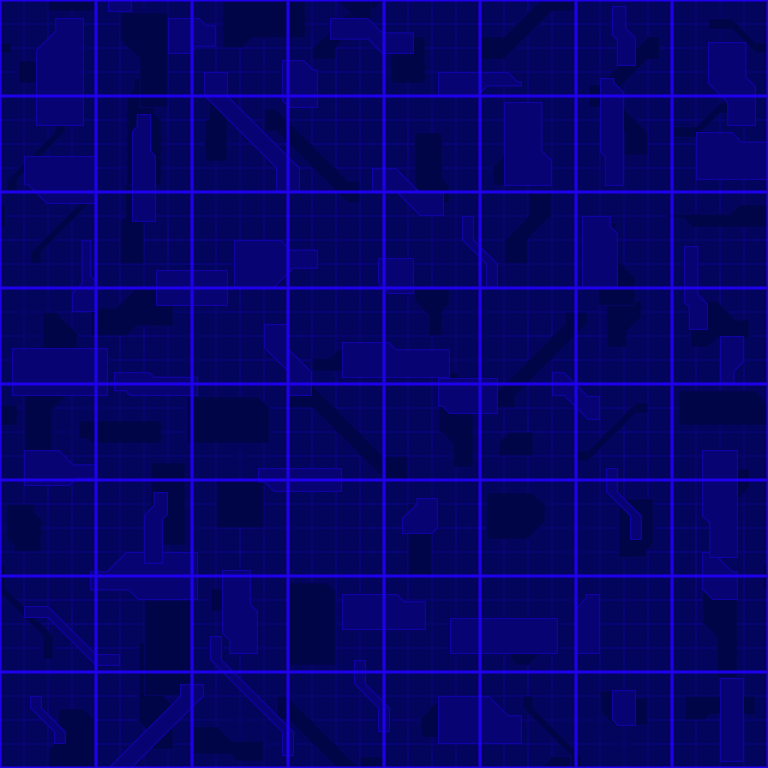
Reproduce this pattern procedurally as a three.js fragment shader.

```glsl
// Glowing blue grid over scattered circuit-like panels with cut, stepped and bent outlines.
#define MAJOR_CELLS 8.0
#define MINOR_CELLS 32.0
#define SNAP 64.0
#define MAJOR_WIDTH 0.0040
#define MINOR_WIDTH 0.0016
#define RIM_WIDTH 0.0015
#define DENSITY 0.87
#define BENT_SHARE 0.24
#define BASE_COLOR vec3(0.01, 0.02, 0.36)
#define DARK_COLOR vec3(0.00, 0.02, 0.28)
#define LIGHT_COLOR vec3(0.03, 0.01, 0.45)
#define GLOW_COLOR vec3(0.12, 0.00, 0.92)

varying vec2 vUv;

vec4 hash4(vec3 p) {
  vec4 q = fract(p.xyzx * vec4(0.1031, 0.1030, 0.0973, 0.1099));
  q += dot(q, q.wzxy + 33.33);
  return fract((q.xxyz + q.yzzw) * q.zywx);
}

// Smooth noise that wraps after a whole number of cells
float wrapNoise(vec2 uv, float cells) {
  vec2 i = floor(uv * cells), f = fract(uv * cells);
  f = f * f * (3.0 - 2.0 * f);
  float a = hash4(vec3(mod(i, cells), 5.0)).x;
  float b = hash4(vec3(mod(i + vec2(1.0, 0.0), cells), 5.0)).x;
  float c = hash4(vec3(mod(i + vec2(0.0, 1.0), cells), 5.0)).x;
  float d = hash4(vec3(mod(i + 1.0, cells), 5.0)).x;
  return mix(mix(a, b, f.x), mix(c, d, f.x), f.y);
}

float coverage(float dist, float px) {
  return clamp(0.5 - dist / px, 0.0, 1.0);
}

float gridLines(vec2 uv, float cells, float width, float px) {
  vec2 d = abs(fract(uv * cells + 0.5) - 0.5) / cells;
  return coverage(min(d.x, d.y) - 0.5 * width, px);
}

// Straight edge that steps inward by depth along a 45 degree ramp
float rampEdge(float height, float along, float depth) {
  return min(max((height + along) * 0.7071, height), height + depth);
}

// Signed distance to a random panel, in snap units
float panelDistance(vec2 p, vec3 id) {
  vec4 a = hash4(id + vec3(31.0, 7.0, 13.0));
  vec4 b = hash4(id + vec3(11.0, 43.0, 29.0));
  if (a.x < 0.45) p = p.yx;
  if (a.y < 0.35) p.x = -p.x;
  vec2 size = 0.5 * floor(vec2(3.0, 2.0) + vec2(7.0, 3.0) * b.xy);
  float top, bottom;
  if (b.z < BENT_SHARE) {
    float bend = 1.0 + floor(3.0 * b.w);
    size = vec2(bend + 1.0 + floor(2.0 * b.x), 0.5 + 0.5 * floor(2.0 * b.y));
    top = rampEdge(p.y - size.y - bend, p.x + bend, 2.0 * bend);
    bottom = rampEdge(-p.y - size.y - bend, bend - p.x, 2.0 * bend);
  } else {
    vec2 depth = 0.4 * size.y * floor(3.0 * vec2(a.z, b.w));
    vec2 start = size.x * mix(vec2(-0.5), vec2(0.8), vec2(a.w, fract(a.w * 7.0)));
    float side = b.z < 0.6 ? -1.0 : 1.0;
    top = rampEdge(p.y - size.y, p.x - start.x, depth.x);
    bottom = rampEdge(-p.y - size.y, side * p.x - start.y, depth.y);
  }
  return max(abs(p.x) - size.x, max(top, bottom));
}

// One panel per jittered cell, drawn as fill plus thin rim
void drawPanels(inout vec3 color, vec2 uv, float cells, float layer, vec3 fill, vec3 rim, float px) {
  vec2 home = floor(uv * cells);
  for (int y = -1; y <= 1; y++) {
    for (int x = -1; x <= 1; x++) {
      vec2 cell = home + vec2(float(x), float(y));
      vec3 id = vec3(mod(cell, cells), layer);
      vec4 rnd = hash4(id);
      if (rnd.z > DENSITY) continue;
      vec2 center = floor((cell + mix(vec2(0.2), vec2(0.8), rnd.xy)) / cells * SNAP + 0.5);
      float d = panelDistance(uv * SNAP - center, id) / SNAP;
      color = mix(color, fill, coverage(d, px));
      color = mix(color, rim, coverage(abs(d + 0.5 * RIM_WIDTH) - 0.5 * RIM_WIDTH, px));
    }
  }
}

void main() {
  float px = max(fwidth(vUv.x), 0.0001);
  vec3 color = BASE_COLOR;

  // Fine grid of uneven strength
  float strength = mix(0.12, 0.38, wrapNoise(vUv, 16.0));
  color = mix(color, GLOW_COLOR, strength * gridLines(vUv, MINOR_CELLS, MINOR_WIDTH, px));

  // Recessed panels, then raised ones
  drawPanels(color, vUv, 8.0, 3.0, DARK_COLOR, mix(DARK_COLOR, GLOW_COLOR, 0.16), px);
  drawPanels(color, vUv, 7.0, 19.0, LIGHT_COLOR, mix(LIGHT_COLOR, GLOW_COLOR, 0.4), px);

  // Bright main grid on top
  color = mix(color, GLOW_COLOR, gridLines(vUv, MAJOR_CELLS, MAJOR_WIDTH, px));
  gl_FragColor = vec4(color, 1.0);
}
```
